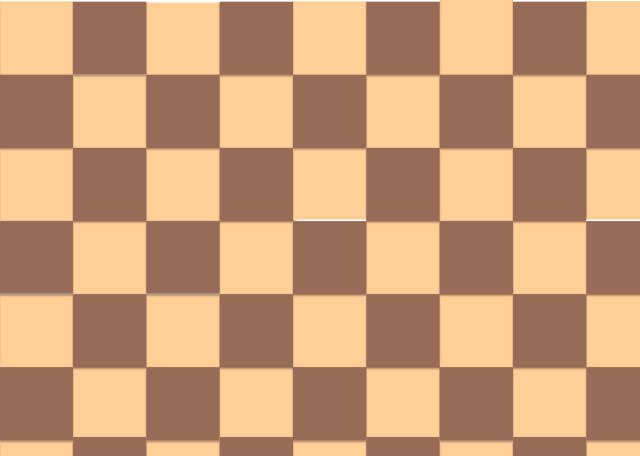
A WebGL 1 fragment shader for this pattern:

```glsl
precision highp float;
uniform vec2 u_resolution;

// Signed distance to the nearest whole number, alternating sign per cell
float cellWave(float x) {
    return abs(mod(x - 0.5, 2.0) - 1.0) - 0.5;
}

// Antialiased coverage of a signed distance, positive inside
float coverage(float dist, float pixel) {
    return clamp(dist / pixel + 0.5, 0.0, 1.0);
}

// Horizontal sliver of given half width
float sliver(float y, float center, float halfWidth, float pixel) {
    return coverage(halfWidth - abs(y - center), pixel);
}

float softBand(float dist, float width) {
    return exp(-dist * dist / (width * width));
}

void main() {
    // Cell units, measured from the top left
    vec2 uv = gl_FragCoord.xy / u_resolution;
    vec2 p = vec2(uv.x * 8.727 + 0.005, (1.0 - uv.y) * 6.233 - 0.023);
    float pixel = 8.727 / u_resolution.x;
    float column = floor(p.x);
    float odd = mod(column, 2.0);

    // Odd columns of the last row sit slightly higher
    float y = max(p.y + 0.045 * odd * step(5.5, p.y), 0.1);

    // Checkerboard
    float side = clamp(2.0 * cellWave(p.x) / pixel, -1.0, 1.0);
    float level = clamp(2.0 * cellWave(y) / pixel, -1.0, 1.0);
    float light = 0.5 + 0.5 * side * level;

    // Shadows cast onto light squares by their dark neighbours
    vec2 f = fract(vec2(p.x, y));
    float shade = 0.36 * softBand(f.y, 0.024) * step(1.0, y);
    shade = max(shade, 0.16 * softBand(min(f.x, 1.0 - f.x), 0.012));
    shade = max(shade, 0.12 * softBand(1.0 - f.y, 0.012));
    vec3 cream = vec3(0.996, 0.812, 0.592) * (1.0 - shade * vec3(0.85, 0.98, 0.9));
    vec3 color = mix(vec3(0.596, 0.42, 0.337), cream, light);

    // Grey seams where shadow falls across a gap
    float evenLeft = (1.0 - odd) * step(column, 2.5);
    float seam = evenLeft * sliver(p.y, 4.0, 0.013, pixel);
    seam = max(seam, step(abs(column - 1.0), 0.5) * sliver(p.y, 1.003, 0.01, pixel));
    color = mix(color, vec3(0.70, 0.63, 0.53), seam);

    // White gaps above every fourth column of the third seam
    float gapColumn = step(mod(column, 4.0), 0.5) * step(3.5, column);
    float gapStart = column < 6.0 ? 0.05 : 0.0;
    float gap = gapColumn * sliver(p.y, 2.988, 0.011, pixel) * coverage(f.x - gapStart, pixel);

    // Uneven white margin along the top
    float rim = (1.0 - odd) * (0.017 * sin(0.76 * column) - 0.006);
    gap = max(gap, coverage(rim - p.y, pixel));
    color = mix(color, vec3(1.0), gap);

    gl_FragColor = vec4(color, 1.0);
}
```
